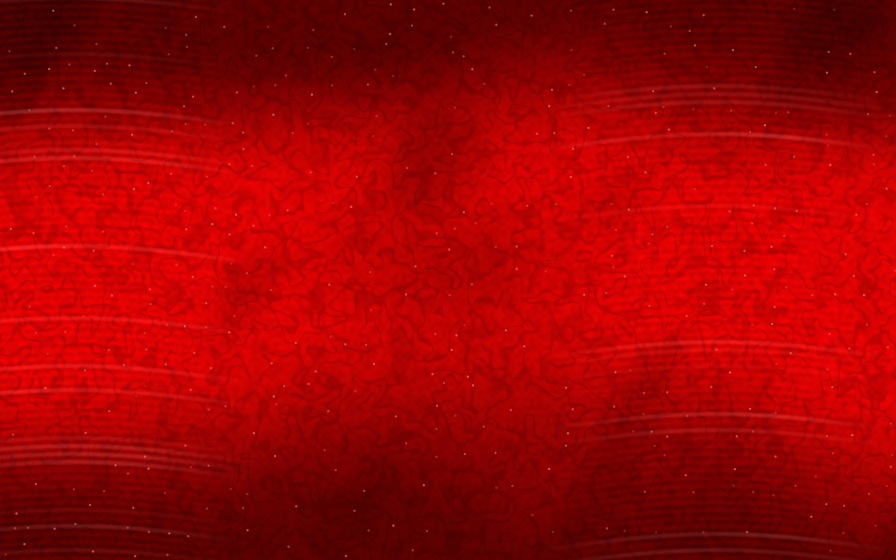
This texture is drawn by a WebGL 2 fragment shader. Its source:

```glsl
#version 300 es
precision highp float;

uniform vec2 u_resolution;
out vec4 outColor;

#define DARK_LEVEL 0.35
#define LIGHT_RANGE 0.50
#define SMUDGE_DEPTH 0.26
#define CREASE_SCALE 50.0
#define CREASE_DEPTH 0.14
#define GRAIN_DEPTH 0.07
#define LINE_ROWS 70.0
#define LINE_BEND 0.025
#define SPECK_ROWS 28.0
#define SPECK_SHARE 0.32
#define SPECK_RADIUS 0.0020

const float TAU = 6.2831853;

float hash(vec2 p) {
    vec3 q = fract(p.xyx * vec3(0.1031, 0.1030, 0.0973));
    q += dot(q, q.yzx + 33.33);
    return fract((q.x + q.y) * q.z);
}

float noise(vec2 p) {
    vec2 cell = floor(p), f = fract(p);
    f = f * f * (3.0 - 2.0 * f);
    float low = mix(hash(cell), hash(cell + vec2(1, 0)), f.x);
    float high = mix(hash(cell + vec2(0, 1)), hash(cell + vec2(1, 1)), f.x);
    return mix(low, high, f.y);
}

// Broad glow: bright middle band, shaded centre and slanted smudges
float glow(vec2 p) {
    float y = p.y + 0.14 * (noise(p * 3.0 + 4.0) - 0.5);
    float lift = 0.13 * smoothstep(1.25, 1.6, p.x);
    float band = smoothstep(0.0, 0.4, y + lift) * (1.0 - smoothstep(0.62, 0.98, y));
    vec2 centre = (p - vec2(0.8, 0.52)) / vec2(0.2, 0.14);
    float shade = 0.17 * exp(-dot(centre, centre));
    vec2 slant = vec2(p.x - 0.5 * p.y, p.y + 0.2 * p.x) * vec2(5.0, 3.5);
    float smudge = smoothstep(0.58, 1.0, noise(slant + 21.0));
    return (DARK_LEVEL + LIGHT_RANGE * band - shade) * (1.0 - SMUDGE_DEPTH * smudge);
}

// Short curled creases from folded, warped noise
float creases(vec2 p) {
    vec2 q = p * CREASE_SCALE;
    q += 1.6 * vec2(noise(q * 0.8 + 7.0), noise(q * 0.8 + 31.0));
    return 1.0 - smoothstep(0.0, 0.4, abs(2.0 * noise(q) - 1.0));
}

// Bent fine lines near both sides: x is the ripple, y the pale streak
vec2 bentLines(vec2 p) {
    float wave = cos(TAU * (p.x - 1.28) / 1.15);
    float side = smoothstep(-0.3, 1.0, wave);
    float row = (p.y - LINE_BEND * wave) * LINE_ROWS;
    float id = floor(row);
    float line = 1.0 - smoothstep(0.05, 0.45, abs(fract(row) - 0.5));
    float strength = smoothstep(0.72, 1.0, hash(vec2(id, 5.0 + step(0.7, p.x))));
    float fade = 0.4 + 0.6 * noise(vec2(p.x * 5.0, id * 3.7));
    return vec2(side * (line - 0.45), side * line * strength * fade);
}

// Scattered pale dots, at most one per cell
float specks(vec2 p) {
    vec2 cell = floor(p * SPECK_ROWS);
    vec2 spot = 0.15 + 0.7 * vec2(hash(cell + 11.0), hash(cell + 47.0));
    float d = length(p - (cell + spot) / SPECK_ROWS);
    float soft = 0.7 / u_resolution.y;
    float dot1 = 1.0 - smoothstep(SPECK_RADIUS - soft, SPECK_RADIUS + soft, d);
    float present = step(hash(cell + 83.0), SPECK_SHARE);
    return dot1 * present * (0.35 + 0.65 * hash(cell + 129.0));
}

void main() {
    vec2 p = gl_FragCoord.xy / u_resolution.y;
    p.x *= 1.6 * u_resolution.y / u_resolution.x;

    float light = glow(p);
    light *= 1.03 - CREASE_DEPTH * creases(p);
    light *= 1.0 + GRAIN_DEPTH * 2.0 * (noise(p * 140.0) - 0.5);

    vec2 lines = bentLines(p);
    light += 0.06 * lines.x;

    vec3 color = light * vec3(1.0, 0.010, 0.012);
    color += lines.y * vec3(0.08, 0.15, 0.15);
    color = mix(color, vec3(0.88, 0.50, 0.46), 0.7 * specks(p));
    outColor = vec4(clamp(color, 0.0, 1.0), 1.0);
}
```
